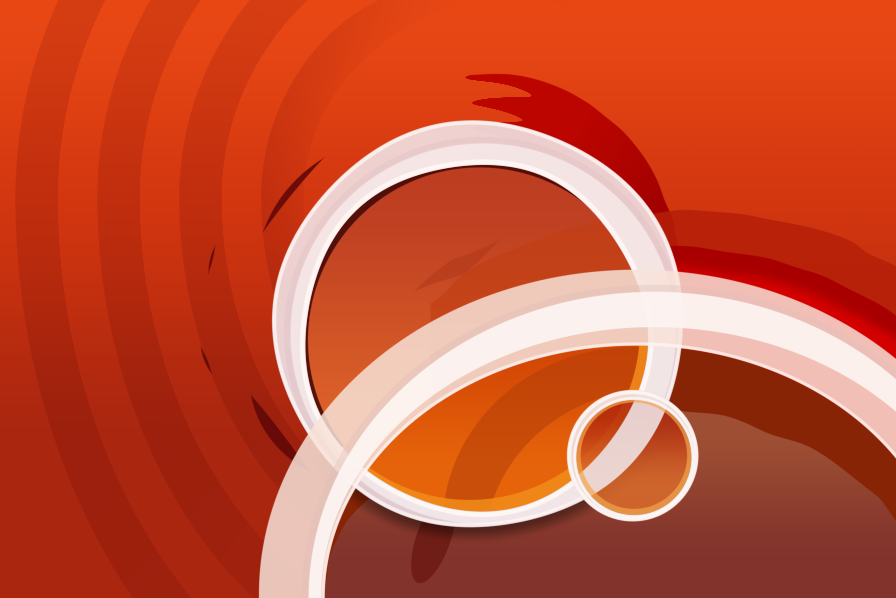
Give the GLSL for this background, as a Shadertoy shader.

```glsl
float edge;

float hash(vec2 p) { return fract(sin(dot(p, vec2(41.3, 289.1))) * 4375.5); }

float noise(vec2 p) {
    vec2 i = floor(p), f = fract(p);
    f = f * f * (3.0 - 2.0 * f);
    return mix(mix(hash(i), hash(i + vec2(1, 0)), f.x),
               mix(hash(i + vec2(0, 1)), hash(i + vec2(1, 1)), f.x), f.y);
}

// Approximate signed distance to an ellipse
float ellipse(vec2 p, vec2 center, vec2 radii) {
    vec2 q = (p - center) / radii;
    float k = length(q);
    return k * (k - 1.0) / max(length(q / radii), 1e-4);
}

void paint(inout vec3 col, vec3 ink, float d, float alpha) {
    col = mix(col, ink, alpha * smoothstep(edge, -edge, d));
}

// Bright line along a contour
void rim(inout vec3 col, float d, float width, float alpha) {
    paint(col, vec3(1.0, 0.98, 0.97), abs(d) - width, alpha);
}

vec3 backdrop(vec2 p) {
    vec3 col = mix(vec3(0.91, 0.28, 0.08), vec3(0.82, 0.21, 0.06), smoothstep(0.0, 0.4, p.y));
    col = mix(col, vec3(0.67, 0.15, 0.06), smoothstep(0.3, 0.75, p.y));
    // Nested arcs, strongest on the left
    vec2 q = p - vec2(0.82, 0.33);
    q.y *= q.y > 0.0 ? 0.78 : 1.0;
    float r = length(q), side = -q.x / max(r, 1e-4);
    float band = abs(fract((r - 0.449) / 0.137) - 0.26) - 0.26 * smoothstep(-0.7, 0.8, side);
    float fade = mix(0.06, 0.5, smoothstep(0.1, 0.9, side)) * smoothstep(0.25, 0.4, r);
    paint(col, col * vec3(0.83, 0.68, 0.75), band * 0.137, fade * step(r, 0.86));
    return col;
}

void mainImage(out vec4 fragColor, in vec2 fragCoord) {
    // Height spans 0 to 1, measured downward
    vec2 p = vec2(fragCoord.x, iResolution.y - fragCoord.y) / iResolution.y;
    edge = 0.8 / iResolution.y;
    vec3 col = backdrop(p);
    float grain = noise(p * vec2(14.0, 30.0)) - 0.5;

    // Contours of the three rings
    vec2 q = p - vec2(0.801, 0.543);
    float wobble = 0.003 * sin(5.0 * atan(q.y, q.x) + 1.0);
    float discOut = ellipse(p, vec2(0.801, 0.543), vec2(0.3435, 0.34)) + wobble;
    float discIn = ellipse(p, vec2(0.795, 0.564), vec2(0.286, 0.29)) - wobble;
    float archOut = ellipse(p, vec2(1.064, 0.994), vec2(0.631, 0.543));
    float archIn = ellipse(p, vec2(1.064, 1.0), vec2(0.521, 0.422));
    float archTop = ellipse(p, vec2(1.094, 1.0), vec2(0.578, 0.512));
    float archLow = ellipse(p, vec2(1.094, 1.0), vec2(0.557, 0.453));
    float smallOut = ellipse(p, vec2(1.058, 0.762), vec2(0.11));
    float smallIn = ellipse(p, vec2(1.06, 0.765), vec2(0.096));

    // Brush sweep with split ends above the disc
    float r = length(q), turn = atan(q.x, -q.y);
    float reach = mix(0.42, 0.355, smoothstep(0.25, 1.4, turn)) + 0.006 * grain;
    float start = 0.1 + 0.13 * cos((r - 0.3926) * 146.0) + 0.06 * grain;
    float sweep = max(max(r - reach, (start - turn) * 0.3), turn - 1.75);
    paint(col, mix(vec3(0.74, 0.02, 0.0), vec3(0.6, 0.0, 0.0), smoothstep(0.3, 1.3, turn)), sweep, 1.0);

    // Dark slivers on the left
    float leftTurn = atan(-q.y, -q.x);
    for (int i = 0; i < 4; i++) {
        float k = float(i), a = k * 1.0472;
        float halfLen = 0.015 + 0.065 * pow(abs(cos(a)), 3.0);
        float t = (leftTurn - 0.61 + 0.37 * k) * r / halfLen;
        float lane = 0.387 + 0.085 * sin(a) + 0.012 * t * (k - 1.0) * 0.5;
        float width = 0.07 * halfLen * (1.0 + 0.3 * k) * (1.0 - t * t);
        paint(col, vec3(0.38, 0.03, 0.03), abs(r - lane) - width, 0.9);
    }

    // Rust and red sweeps behind the arch
    float rust = ellipse(p, vec2(1.152, 1.0), vec2(0.674, 0.648)) + 0.014 * grain;
    float red = ellipse(p, vec2(1.113, 1.0), vec2(0.654, 0.586)) + 0.008 * grain;
    paint(col, vec3(0.71, 0.12, 0.03), max(rust, 1.08 - p.x), 0.85);
    paint(col, mix(vec3(0.66, 0.0, 0.0), vec3(0.83, 0.0, 0.0), smoothstep(-0.02, -0.05, red)),
          max(red, 1.1 - p.x), 1.0);

    // Brown hollow of the arch
    float hill = ellipse(p, vec2(1.04, 1.0), vec2(0.5, 0.32)) + 0.012 * grain;
    vec3 brown = mix(vec3(0.62, 0.31, 0.2), vec3(0.51, 0.2, 0.17), smoothstep(0.7, 0.95, p.y));
    paint(col, vec3(0.53, 0.14, 0.02), archIn, 1.0);
    paint(col, brown, max(archIn, hill), 1.0);
    float drip = ellipse(p + vec2(0.3 * (p.y - 0.9), 0.0), vec2(0.725, 0.9), vec2(0.03, 0.075));
    paint(col, vec3(0.42, 0.1, 0.07), drip, 0.85);

    // Soft shadow, then the disc interior
    col *= 1.0 - 0.4 * smoothstep(0.03, 0.0, discOut) * smoothstep(0.7, 0.88, p.y);
    vec3 clay = mix(vec3(0.74, 0.24, 0.13), vec3(0.86, 0.38, 0.16), smoothstep(0.28, 0.75, p.y));
    paint(col, clay, discIn, 1.0);
    paint(col, vec3(0.76, 0.24, 0.07), max(max(discIn, rust), 0.72 - p.x), 0.65);
    vec2 s = mat2(0.85, 0.53, -0.53, 0.85) * (p - vec2(0.765, 0.445));
    paint(col, vec3(0.69, 0.22, 0.1), abs(s.y + 0.008 * grain) - 0.015 * (1.0 - abs(s.x) / 0.085), 0.6);

    // Orange overlap with a darker leaf and golden lip
    float overlap = max(discIn, archIn);
    paint(col, mix(vec3(0.83, 0.28, 0.02), vec3(0.9, 0.39, 0.04), smoothstep(0.58, 0.8, p.y)), overlap, 1.0);
    float leaf = max(ellipse(p, vec2(1.06, 0.88), vec2(0.32, 0.3)),
                     -ellipse(p, vec2(1.1, 0.92), vec2(0.29, 0.27)));
    paint(col, vec3(0.7, 0.24, 0.03), max(overlap, leaf), 0.55);
    float lip = -ellipse(p, vec2(0.785, 0.552), vec2(0.285, 0.284));
    paint(col, vec3(0.95, 0.55, 0.1), max(overlap, lip), 0.85);
    float shade = -ellipse(p, vec2(0.802, 0.569), vec2(0.287, 0.289));
    paint(col, vec3(0.27, 0.04, 0.03), max(max(discIn, shade), p.x + p.y - 1.32), 0.9);

    // Pale disc ring
    float ring = max(discOut, -discIn);
    paint(col, mix(vec3(0.94, 0.85, 0.85), vec3(0.91, 0.86, 0.89), smoothstep(0.4, 0.8, p.y)), ring, 0.95);
    float fold = ellipse(p, vec2(0.808, 0.558), vec2(0.322, 0.318));
    paint(col, vec3(0.97, 0.93, 0.93), max(ring, fold), 0.7);
    paint(col, vec3(0.88, 0.76, 0.77), max(ring, abs(fold - 0.006) - 0.005), 0.45);
    rim(col, discOut + 0.004, 0.003, 0.7);
    rim(col, discIn - 0.005, 0.004, 0.8);

    // Translucent arch with a bright core
    paint(col, vec3(0.97, 0.89, 0.85), max(archOut, -archIn), 0.84);
    paint(col, vec3(0.87, 0.74, 0.72), max(max(archOut, -archIn), abs(archTop - 0.006) - 0.006), 0.35);
    paint(col, vec3(0.99, 0.96, 0.95), max(max(archTop, -archLow), -archIn), 0.92);
    rim(col, archIn - 0.003, 0.0025, 0.65);

    // Small ring
    vec3 amber = mix(vec3(0.68, 0.14, 0.04), vec3(0.87, 0.43, 0.17), smoothstep(0.68, 0.82, p.y));
    paint(col, amber, smallIn, 0.8);
    paint(col, vec3(0.93, 0.87, 0.87), max(max(discOut, -discIn), smallIn), 0.9);
    paint(col, vec3(0.95, 0.65, 0.3), max(smallIn, 0.089 - length(p - vec2(1.06, 0.762))) , 0.7);
    paint(col, vec3(0.94, 0.87, 0.86), max(smallOut, -smallIn), 0.97);
    rim(col, smallOut + 0.004, 0.003, 0.8);
    rim(col, smallIn - 0.003, 0.002, 0.8);

    fragColor = vec4(col, 1.0);
}
```
